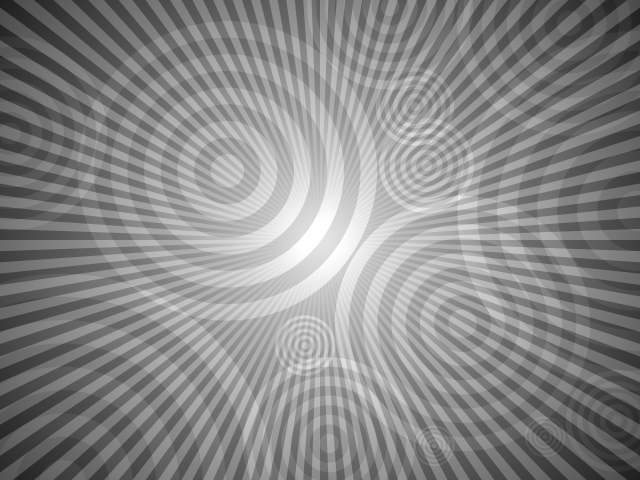
This background is drawn by a Shadertoy shader. Its source:

```glsl
#define RAY_COUNT 90.0
#define RAY_STRENGTH 0.085
#define RAY_FADE_RADIUS 0.45
#define RING_STRENGTH 0.15
#define RING_FALLOFF 1.8
#define RING_PERIODS 4.5
#define CENTRE_LIGHT 0.83
#define EDGE_FALLOFF 0.75
#define GLOW_STRENGTH 0.07
#define GLOW_RADIUS 0.12

const float TAU = 6.2831853;
const int TARGET_COUNT = 14;

// Each target: centre relative to the canvas middle, then ring period
const vec3 TARGETS[TARGET_COUNT] = vec3[](
    vec3(-0.193, 0.144, 0.0694), vec3(0.297, -0.174, 0.0592),
    vec3(0.222, 0.155, 0.022), vec3(0.198, 0.278, 0.0182),
    vec3(-0.031, -0.220, 0.0141), vec3(0.019, -0.424, 0.040),
    vec3(0.146, 0.486, 0.0385), vec3(0.519, 0.451, 0.052),
    vec3(0.661, 0.061, 0.0833), vec3(0.618, -0.377, 0.0236),
    vec3(0.469, -0.410, 0.0095), vec3(0.238, -0.429, 0.0095),
    vec3(-0.536, -0.507, 0.0972), vec3(-0.646, 0.222, 0.045)
);

// Smooth square wave, bright during the first half of each unit period
float stripes(float phase, float pixelWidth) {
    float edge = 0.25 - abs(fract(phase + 0.25) - 0.5);
    return clamp(0.5 + edge / pixelWidth, 0.0, 1.0);
}

float ringTarget(vec2 point, vec3 target, float pixel) {
    float phase = length(point - target.xy) / target.z;
    float width = pixel / target.z;
    float inside = clamp(0.5 + (RING_PERIODS - phase) / width, 0.0, 1.0);
    return stripes(phase, width) * inside;
}

void mainImage(out vec4 fragColor, in vec2 fragCoord) {
    float pixel = 1.0 / iResolution.y;
    vec2 point = (fragCoord - 0.5 * iResolution.xy) * pixel;
    float radius = length(point);

    // Radial light with a bright core
    float core = radius / GLOW_RADIUS;
    float shade = CENTRE_LIGHT - EDGE_FALLOFF * radius;
    shade += GLOW_STRENGTH * exp(-core * core);

    // Rays that dissolve towards the middle
    float turn = atan(point.y, point.x) / TAU;
    float rayWidth = RAY_COUNT * pixel / (TAU * max(radius, pixel));
    float rays = 2.0 * stripes(turn * RAY_COUNT, rayWidth) - 1.0;
    shade += RAY_STRENGTH * rays * smoothstep(0.0, RAY_FADE_RADIUS, radius);

    // Translucent concentric rings, strongest near the light
    float rings = 0.0;
    for (int i = 0; i < TARGET_COUNT; i++) {
        rings += ringTarget(point, TARGETS[i], pixel);
    }
    shade += RING_STRENGTH * rings * exp(-RING_FALLOFF * radius);

    fragColor = vec4(vec3(clamp(shade, 0.0, 1.0)), 1.0);
}
```
